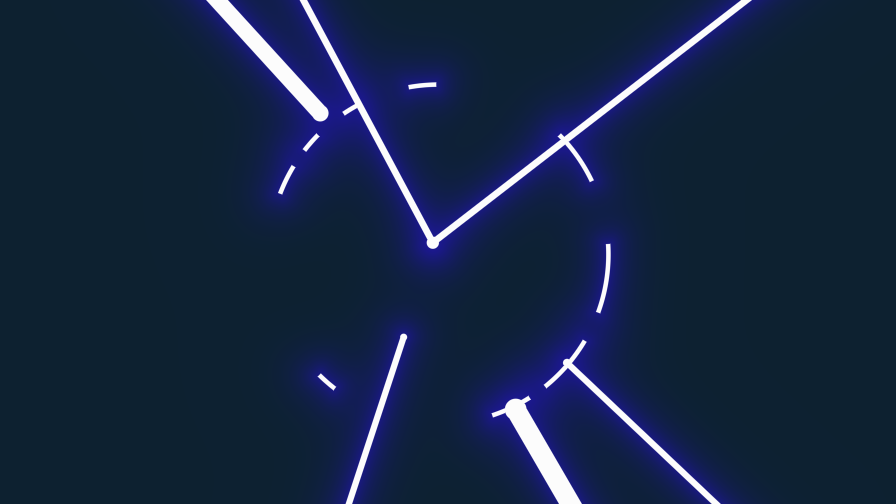
This background is drawn by a Shadertoy shader. Its source:

```glsl
// Glowing white spokes and a broken ring of arcs on a dark teal ground.

const vec3 GROUND = vec3(0.05, 0.13, 0.19);
const vec3 GLOW   = vec3(0.11, 0.09, 0.58);
const vec3 STROKE = vec3(0.99);

const float GLOW_STRENGTH = 0.8;
const float GLOW_REACH    = 0.034;

const vec2  RING_CENTER = vec2(-0.0185, -0.0046);
const float RING_RADIUS = 0.3368;
const float RING_HALF_WIDTH = 0.0045;

// Arcs: middle angle and half span, in degrees
const int ARC_COUNT = 9;
const vec2 ARCS[ARC_COUNT] = vec2[](
    vec2(153.9, 5.2), vec2(138.8, 3.5), vec2(121.1, 3.0),
    vec2(95.5, 4.7), vec2(35.1, 9.6), vec2(-8.3, 11.8),
    vec2(-40.9, 10.3), vec2(-64.6, 7.0), vec2(-131.2, 3.5));

// Spokes: inner tip and outer end, in canvas heights from the middle
const int SPOKE_COUNT = 6;
const vec4 SPOKES[SPOKE_COUNT] = vec4[](
    vec4(-0.0301, 0.0185, -0.3384, 0.5963),
    vec4(-0.0301, 0.0185, 0.7171, 0.5963),
    vec4(-0.2535, 0.2755, -0.5403, 0.5898),
    vec4(-0.0880, -0.1690, -0.2294, -0.5993),
    vec4(0.1343, -0.3125, 0.2975, -0.5938),
    vec4(0.2361, -0.2199, 0.6361, -0.5981));

// Half width of each spoke and radius of the dot on its tip
const vec2 SPOKE_SIZES[SPOKE_COUNT] = vec2[](
    vec2(0.0066, 0.0122), vec2(0.0066, 0.0122), vec2(0.0160, 0.0165),
    vec2(0.0062, 0.0070), vec2(0.0197, 0.0215), vec2(0.0062, 0.0080));

float segmentDistance(vec2 p, vec2 a, vec2 b) {
    vec2 pa = p - a, ba = b - a;
    return length(pa - ba * clamp(dot(pa, ba) / dot(ba, ba), 0.0, 1.0));
}

float spokeDistance(vec2 p, vec4 spoke, vec2 size) {
    float line = segmentDistance(p, spoke.xy, spoke.zw) - size.x;
    return min(line, length(p - spoke.xy) - size.y);
}

// Box distance in polar space, which gives square arc ends
float arcDistance(vec2 p, vec2 arc) {
    vec2 span = radians(arc);
    float c = cos(span.x), s = sin(span.x);
    vec2 q = vec2(c * p.x + s * p.y, c * p.y - s * p.x);
    float turn = abs(atan(q.y, q.x));
    vec2 edge = vec2(abs(length(p) - RING_RADIUS) - RING_HALF_WIDTH,
                     (turn - span.y) * RING_RADIUS);
    return length(max(edge, 0.0)) + min(max(edge.x, edge.y), 0.0);
}

float glowAt(float d) {
    return GLOW_STRENGTH * exp(-max(d, 0.0) / GLOW_REACH);
}

void mainImage(out vec4 fragColor, in vec2 fragCoord) {
    vec2 p = (fragCoord - 0.5 * iResolution.xy) / iResolution.y;
    float nearest = 1e3;
    float unlit = 1.0;

    // Nearest stroke, with the glows screened together
    for (int i = 0; i < SPOKE_COUNT; i++) {
        float d = spokeDistance(p, SPOKES[i], SPOKE_SIZES[i]);
        nearest = min(nearest, d);
        unlit *= 1.0 - glowAt(d);
    }
    for (int i = 0; i < ARC_COUNT; i++) {
        float d = arcDistance(p - RING_CENTER, ARCS[i]);
        nearest = min(nearest, d);
        unlit *= 1.0 - glowAt(d);
    }

    // Glow on the ground, then smooth-edged strokes on top
    float pixel = 1.0 / iResolution.y;
    vec3 color = mix(GROUND, GLOW, 1.0 - unlit);
    color = mix(color, STROKE, 1.0 - smoothstep(-0.7 * pixel, 0.7 * pixel, nearest));
    fragColor = vec4(color, 1.0);
}
```
